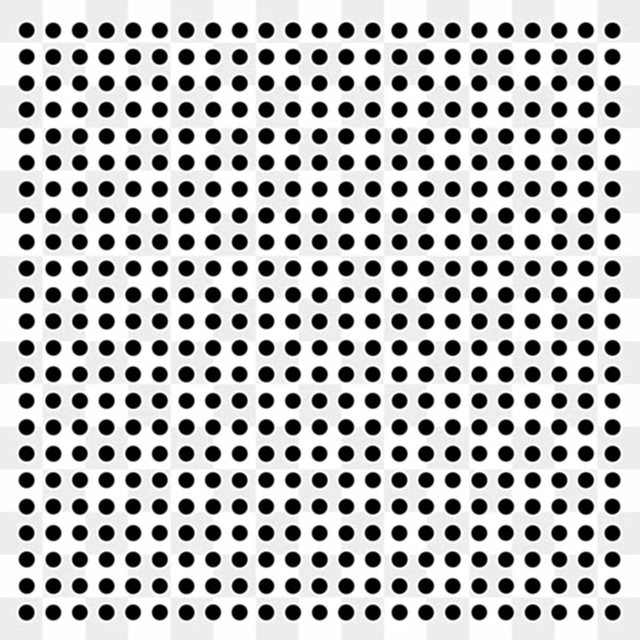
Give the GLSL for this pattern, as a Shadertoy shader.

```glsl
// A 23 by 23 grid of soft black dots over a pale 15 by 15 checkerboard.
// The nearest dot comes from a rounded, clamped grid index; each dot has a
// white halo, a slight wobble, and faint compression grain around it.

#define DOTS 23.0
#define FIRST_DOT vec2(0.0417, 0.0430)
#define PITCH vec2(0.04161, 0.04134)
#define RADIUS 0.0123
#define SOFTNESS 0.0021
#define WOBBLE 0.0004
#define CHECKS 15.0
#define PALE 0.93
#define HALO 0.0166
#define GRAIN 0.022
#define GRAIN_CELLS 420.0
#define INK 0.004

float hash(vec2 p) {
    vec3 q = fract(p.xyx * vec3(0.1031, 0.1030, 0.0973));
    q += dot(q, q.yzx + 33.33);
    return fract((q.x + q.y) * q.z);
}

float valueNoise(vec2 p) {
    vec2 cell = floor(p);
    vec2 f = smoothstep(0.0, 1.0, fract(p));
    float low = mix(hash(cell), hash(cell + vec2(1.0, 0.0)), f.x);
    float high = mix(hash(cell + vec2(0.0, 1.0)), hash(cell + 1.0), f.x);
    return mix(low, high, f.y);
}

// 1 on pale squares, 0 on white ones, with blended borders
float checkerboard(vec2 uv, float pixel) {
    vec2 p = uv * CHECKS;
    vec2 toEdge = 0.5 - abs(fract(p) - 0.5);
    vec2 parity = 1.0 - 2.0 * mod(floor(p), 2.0);
    vec2 wave = parity * clamp(toEdge / (pixel * CHECKS), 0.0, 1.0);
    // The outer border of the canvas needs no blending
    vec2 outer = step(min(uv, 1.0 - uv), vec2(0.5 / CHECKS));
    wave = mix(wave, mix(wave, parity, step(toEdge, vec2(pixel * CHECKS))),
               outer * step(min(uv, 1.0 - uv), vec2(pixel)));
    return 0.5 + 0.5 * wave.x * wave.y;
}

// Signed distance to the nearest dot of the grid
float dotDistance(vec2 uv) {
    vec2 index = clamp(round((uv - FIRST_DOT) / PITCH), 0.0, DOTS - 1.0);
    vec2 shift = vec2(hash(index), hash(index + 57.0)) - 0.5;
    vec2 center = FIRST_DOT + index * PITCH + shift * WOBBLE;
    float size = RADIUS + (hash(index + 113.0) - 0.5) * WOBBLE;
    return length(uv - center) - size;
}

void mainImage(out vec4 fragColor, in vec2 fragCoord) {
    vec2 uv = fragCoord / iResolution.xy;
    float pixel = 1.0 / min(iResolution.x, iResolution.y);
    float dist = dotDistance(uv);

    // Background squares, whitened close to the dots
    float pale = checkerboard(uv, pixel);
    float haloEdge = HALO - RADIUS;
    pale *= smoothstep(haloEdge - 0.002, haloEdge + 0.001, dist);
    float shade = mix(0.998, PALE, pale);

    // Fine grain that fades out in the clean margins
    float nearDots = 1.0 - smoothstep(0.011, 0.016, dist);
    float grain = valueNoise(uv * GRAIN_CELLS) - 0.5;
    shade += grain * GRAIN * nearDots * mix(0.4, 1.6, pale);

    // Soft-edged ink
    float edge = max(SOFTNESS, 0.75 * pixel);
    shade = mix(INK, shade, smoothstep(-edge, edge, dist));

    fragColor = vec4(vec3(clamp(shade, 0.0, 1.0)), 1.0);
}
```
